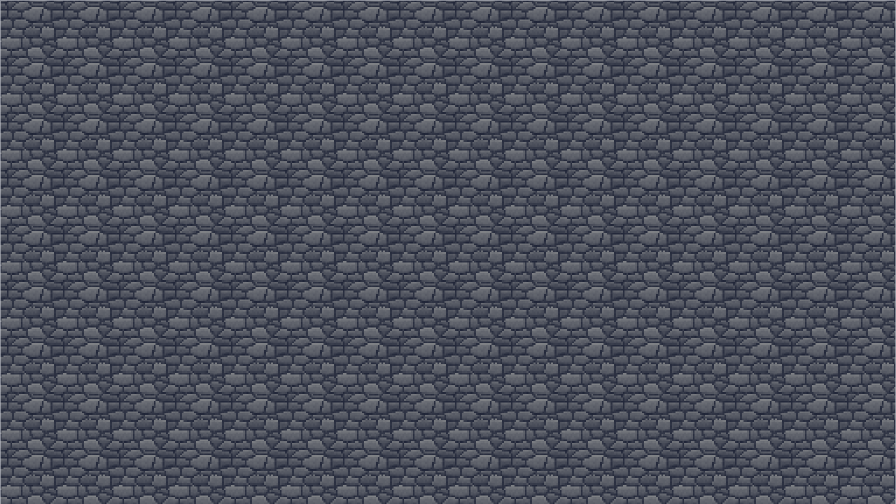
Give the GLSL for this texture, as a Shadertoy shader.

```glsl
// Rough cobblestone wall in chunky texels: a 32 x 32 texel tile, 16 across and 9 down.
// Each tile wraps a weighted Voronoi diagram of flat stones, broad pale ones among
// small dark ones; bevel, tint and grain set a tone on one slate ramp per texel.

float hash(vec2 p) {
    return fract(sin(dot(p, vec2(127.1, 311.7))) * 43758.5453);
}

// Centre (xy, in texels) and weight (z) of a stone; 4 x 6 cells wrap per tile.
vec3 stone(vec2 cell) {
    vec2 id = mod(cell, vec2(4.0, 6.0));
    vec2 jitter = vec2(hash(id + 3.7), hash(id + 19.3)) - 0.5;
    vec2 centre = cell + 0.5 + vec2(0.7, 0.6) * jitter;
    centre.x += 0.5 * mod(cell.y, 2.0) - 0.25;
    // Two broad stones sit staggered in every tile.
    bool broad = id == vec2(0.0, 1.0) || id == vec2(2.0, 4.0);
    float weight = broad ? 16.0 : 11.0 * hash(id + 41.9);
    return vec3(centre * vec2(8.0, 5.333333), weight);
}

// Weighted squared distance; squeezing x makes stones wide and flat.
float power(vec2 p, vec3 s) {
    vec2 d = (p - s.xy) * vec2(0.6, 1.0);
    return dot(d, d) - s.z;
}

// Tone of one texel, 0 for deep joints to 1 for lit rims.
float wall(vec2 texel) {
    vec2 p = texel + 0.5;
    vec2 cell = floor(p / vec2(8.0, 5.333333));

    // Stone that owns this texel.
    vec3 own = vec3(0.0);
    vec2 ownCell = cell;
    float nearest = 1e5;
    for (int y = -2; y <= 2; y++)
    for (int x = -2; x <= 2; x++) {
        vec2 c = cell + vec2(x, y);
        vec3 s = stone(c);
        float d = power(p, s);
        if (d < nearest) { nearest = d; own = s; ownCell = c; }
    }

    // Distance in texels to the closest joint and how far that edge faces the light.
    float edge = 1e5, facing = 0.0;
    for (int y = -2; y <= 2; y++)
    for (int x = -2; x <= 2; x++) {
        vec2 c = cell + vec2(x, y);
        if (c == ownCell) continue;
        vec3 s = stone(c);
        vec2 gradient = (s.xy - own.xy) * vec2(0.36, 1.0);
        float d = (power(p, s) - nearest) / (2.0 * length(gradient));
        if (d < edge) {
            edge = d;
            facing = dot(normalize(gradient), vec2(-0.25, 0.97));
        }
    }

    float grain = hash(mod(texel, 32.0) + 5.3) - 0.5;
    float tint = hash(mod(ownCell, vec2(4.0, 6.0)) + 67.1) - 0.5;

    // Broken joints, darkest beneath a stone.
    if (edge < 0.5 + 0.45 * grain) {
        return 0.1 + 0.06 * facing + 0.12 * tint + 0.14 * grain;
    }

    // Stone face: lit top rim, shaded foot; broad stones are paler, small ones darker.
    float rim = 1.0 - smoothstep(0.4, 2.0, edge);
    float tone = 0.62 + 0.05 * (p.y - own.y) + 0.24 * rim * facing;
    tone += 0.35 * (own.z / 16.0 - 0.5) + 0.24 * tint + 0.12 * grain;
    return clamp(tone, 0.15, 1.08);
}

void mainImage(out vec4 fragColor, in vec2 fragCoord) {
    // Four samples smooth the texel borders at any canvas size.
    float tone = 0.0;
    for (int i = 0; i < 4; i++) {
        vec2 offset = vec2(i % 2, i / 2) * 0.5 - 0.25;
        vec2 texel = floor((fragCoord + offset) / iResolution.y * 288.0);
        tone += 0.25 * wall(texel);
    }
    vec3 color = mix(vec3(0.14, 0.16, 0.23), vec3(0.47, 0.48, 0.50), tone);

    // Thin pale trim along the left, right and top of the canvas.
    vec2 p = fragCoord / iResolution.y;
    float width = iResolution.x / iResolution.y;
    float inset = min(min(p.x, width - p.x), 1.0 - p.y);
    float trim = 1.0 - smoothstep(0.001, 0.003, inset);
    color = mix(color, vec3(0.75, 0.76, 0.79), 0.6 * trim);
    fragColor = vec4(color, 1.0);
}
```
